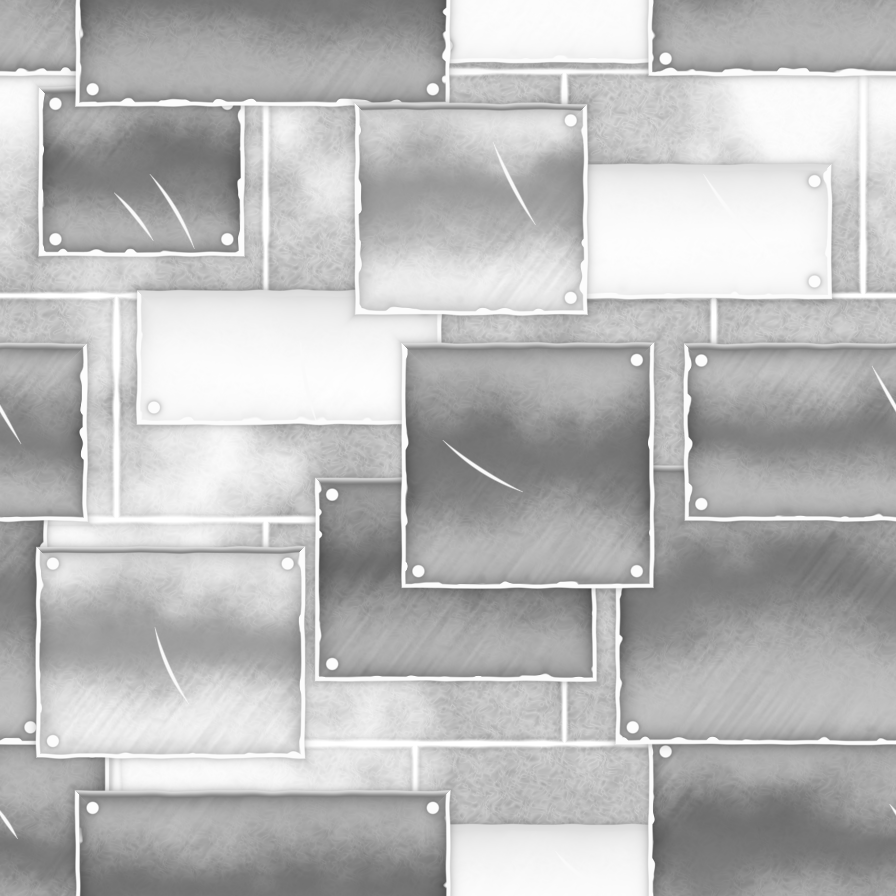
Give the GLSL for this texture map, as a WebGL 2 fragment shader.

```glsl
#version 300 es
precision highp float;
#define PLATES 12
#define WHITE_PLATES 3
#define FIRST_LIGHT 10
#define ORIGIN vec2(0.37, 0.33)
#define BEVEL 0.007
#define RIVET_RADIUS 0.0068
#define RIVET_INSET 0.019
#define LACE_AMOUNT 0.13
#define HATCH_AMOUNT 0.06
#define FREE 1024.0
uniform vec2 u_resolution;
out vec4 fragColor;

float hash(vec2 p) {
    return fract(sin(dot(p, vec2(127.1, 311.7))) * 43758.5453);
}

// Value noise that wraps after 'period' cells
float noise(vec2 p, float period) {
    vec2 cell = floor(p), f = p - cell;
    f = f * f * (3.0 - 2.0 * f);
    vec2 a = mod(cell, period), b = mod(cell + 1.0, period);
    return mix(mix(hash(a), hash(vec2(b.x, a.y)), f.x),
               mix(hash(vec2(a.x, b.y)), hash(b), f.x), f.y);
}

float fbm(vec2 p, float period) {
    float sum = 0.0;
    for (float amp = 0.53; amp > 0.05; amp *= 0.5) {
        sum += amp * noise(p, period);
        p *= 2.0;
        period *= 2.0;
    }
    return sum;
}

// Fine crackled mottling on a turned lattice, centred near zero
float lace(vec2 uv) {
    vec2 p = vec2(128.0 * uv.x - 64.0 * uv.y, 64.0 * uv.x + 128.0 * uv.y);
    p += 1.2 * noise(p * 0.5, 32.0);
    return 0.33 - 0.5 * (abs(2.0 * noise(p, 64.0) - 1.0) + abs(2.0 * noise(p * 2.0, 128.0) - 1.0));
}

// Pale backing sheets with faint staggered seams
float backing(vec2 uv) {
    float cloud = smoothstep(0.36, 0.58, fbm(uv * 4.0, 4.0));
    float tone = mix(0.77, 0.985, cloud) + 0.16 * (fbm(uv * 16.0, 16.0) - 0.5) * (1.0 - cloud);
    tone += LACE_AMOUNT * lace(uv) * (1.0 - 0.85 * cloud);
    vec2 grid = uv * vec2(3.0, 4.0);
    grid.x += 0.5 * mod(floor(grid.y), 2.0);
    vec2 seam = (0.5 - abs(fract(grid) - 0.5)) / vec2(3.0, 4.0);
    float d = min(seam.x, seam.y) + 0.002 * (noise(uv * 40.0, 40.0) - 0.5);
    tone -= 0.06 * exp(-abs(d - 0.006) / 0.003);
    return mix(tone, 1.0, 1.0 - smoothstep(0.001, 0.005, d));
}

// Tapered, slightly bent scratch somewhere on a plate
float scratch(vec2 p, vec2 size, vec2 seed, float px) {
    vec2 start = (vec2(hash(seed), hash(seed + 3.1)) - 0.5) * size * 1.1;
    float angle = mix(1.7, 2.7, hash(seed + 5.7));
    vec2 along = vec2(cos(angle), sin(angle));
    vec2 q = vec2(dot(p - start, along), dot(p - start, vec2(-along.y, along.x)));
    float u = q.x / mix(0.022, 0.055, hash(seed + 6.9));
    float bend = 0.014 * (hash(seed + 9.2) - 0.5);
    float d = abs(q.y - bend * u * u) - 0.0021 * (1.0 - u * u);
    return (1.0 - smoothstep(-px, px, d)) * step(abs(u), 1.0);
}

// Brushed metal face with a dark band across the middle
float face(vec2 p, vec2 size, float id, bool white, bool light, float inner) {
    vec2 q = p + 0.5 + id * 3.0;
    float cloud = fbm(q * 11.0, FREE);
    float v = p.y / size.y + 0.3 * (hash(vec2(id, 4.0)) - 0.5) + 0.7 * (cloud - 0.5);
    float band = exp(-4.5 * v * v);
    float shift = 0.07 * (hash(vec2(id, 6.0)) - 0.5);
    float tone = light ? mix(0.95, 0.62, band) : mix(0.74, 0.465, band) + shift;
    if (white) tone = mix(0.99, 0.93, smoothstep(-0.2, 1.2, v));
    float strength = white ? 0.15 : 1.0;
    float speckle = 3.0 * band * (1.0 - band) + 0.2;
    float strokes = noise(vec2(dot(q, vec2(0.8, -0.6)) * 260.0, dot(q, vec2(0.6, 0.8)) * 20.0), FREE);
    float brushed = (strokes - 0.5) * smoothstep(0.4, 0.7, noise(q * 7.0, FREE));
    tone += strength * (LACE_AMOUNT * 0.7 * lace(q) * speckle + HATCH_AMOUNT * brushed + 0.1 * (cloud - 0.5));
    float grime = (white ? 0.06 : light ? 0.18 : 0.3) * (0.5 + cloud);
    return tone * (1.0 - grime * exp(-inner / 0.01));
}

void main() {
    vec2 uv = fract(gl_FragCoord.xy / u_resolution + ORIGIN);
    float px = 1.0 / u_resolution.y, tone = backing(uv);

    // Overlapping plates, drawn from the lowest to the highest
    for (int i = 0; i < PLATES; i++) {
        float id = float(i), slot = mod(id * 5.0, 12.0), row = floor(slot / 3.0);
        bool white = i < WHITE_PLATES, light = i >= FIRST_LIGHT;
        vec2 jitter = vec2(hash(vec2(id, 1.0)), hash(vec2(id, 2.0))) - 0.5;
        vec2 centre = vec2((mod(slot, 3.0) + 0.5 * mod(row, 2.0)) / 3.0, row / 4.0);
        centre += jitter * vec2(0.165, 0.14) + vec2(0.17, 0.12);
        vec2 size = mix(vec2(0.105, 0.085), vec2(0.215, 0.165), fract(id * vec2(0.618, 0.764) + vec2(0.0, 0.3)));
        if (white) size = vec2(0.17, 0.075);
        if (light) size = vec2(0.13 + 0.02 * (id - 10.0), 0.118);
        vec2 p = fract(uv - centre + 0.5) - 0.5, edge = size - abs(p);
        float inside = min(edge.x, edge.y);
        if (inside < -0.03) continue;
        inside += 0.002 * (noise((p + 0.5) * 45.0 + id, FREE) - 0.5);
        tone *= 1.0 - 0.18 * exp(-max(-inside, 0.0) / 0.004);
        if (inside < -px) continue;
        float chips = smoothstep(0.55, 1.0, noise((p + 0.5) * 80.0 + id * 5.0, FREE));
        bool top = p.y > 0.0 && edge.y < edge.x;
        float rimWidth = BEVEL * (top ? 1.0 : 0.65 + 0.6 * chips);
        float plate = face(p, size, id, white, light, max(inside - rimWidth, 0.0));

        // Scratches and corner rivets
        for (float k = 13.0; k < 30.0; k += 11.0) {
            vec2 seed = vec2(id, k);
            if (hash(seed + 1.7) < 0.55) plate = mix(plate, 0.98, scratch(p, size, seed, px));
        }
        float rivet = length(edge - RIVET_INSET) - RIVET_RADIUS;
        if (hash(sign(p) + id * 2.3) > 0.2) {
            plate *= 1.0 - 0.2 * exp(-max(rivet, 0.0) / 0.0025);
            plate = mix(plate, 0.99, 1.0 - smoothstep(-px, px, rivet));
        }

        // Bright worn rim, shaded bevel along the top
        float rim = top ? mix(0.86, white ? 0.88 : 0.5, smoothstep(0.0, BEVEL, inside)) : 0.99;
        plate = mix(rim, plate, smoothstep(-px, px, inside - rimWidth));
        tone = mix(tone, plate, smoothstep(-px, px, inside));
    }
    fragColor = vec4(vec3(clamp(tone, 0.0, 1.0)), 1.0);
}
```
